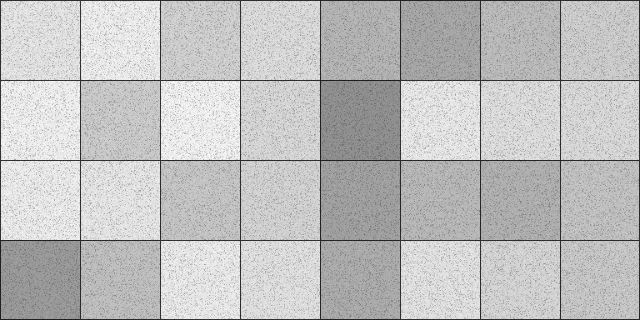
Reproduce this pattern procedurally as a Shadertoy shader.

```glsl
// A wall of square grey stone tiles, eight across and four down, with thin black seams.
// Each tile takes its own tone from a shuffled rank; interpolated cell noise
// adds fine grain and scattered dark pits.

const vec2  TILES      = vec2(8.0, 4.0);  // tiles across and down
const float SEAM_WIDTH = 0.0098;          // in tile widths
const float SEAM_SHADE = 0.0;
const float TONE_DARK  = 0.51;
const float TONE_LIGHT = 0.94;
const float TONE_SKEW  = 0.5;             // below 1 favours light tiles
const float GRAIN_CELLS = 96.0;           // grain cells per tile side
const float GRAIN_DEPTH = 0.12;
const float PIT_SHARE   = 0.16;           // fraction of cells with a pit
const float PIT_DEPTH   = 0.34;

// Integer hash to two values in 0..1
vec2 hash2(ivec2 cell) {
    uint n = uint(cell.x) * 1664525u + uint(cell.y) * 22695477u + 1013904223u;
    n = (n ^ (n >> 16u)) * 0x7feb352du;
    n = (n ^ (n >> 15u)) * 0x846ca68bu;
    n ^= n >> 16u;
    return vec2(n & 0xffffu, n >> 16u) / 65535.0;
}

// Shuffle of 0..31, so that the tones spread evenly over the wall
float tileTone(ivec2 tile) {
    uint k = uint(tile.y * int(TILES.x) + tile.x);
    k = (k * 13u + 7u) & 31u;
    k ^= k >> 2u;
    k = (k * 21u + 3u) & 31u;
    k ^= k >> 3u;
    float rank = (float(k) + 0.5) / 32.0;
    return mix(TONE_DARK, TONE_LIGHT, pow(rank, TONE_SKEW));
}

// Relative brightness change of one grain cell
float cellGrain(ivec2 cell) {
    vec2 h = hash2(cell);
    float pit = step(h.x, PIT_SHARE) * mix(0.4, 1.0, h.x / PIT_SHARE);
    return GRAIN_DEPTH * (h.y - 0.5) - PIT_DEPTH * pit;
}

// Smooth blend of the four nearest cell centres
float grain(vec2 p) {
    p -= 0.5;
    ivec2 c = ivec2(floor(p));
    vec2 f = smoothstep(0.0, 1.0, fract(p));
    float low  = mix(cellGrain(c), cellGrain(c + ivec2(1, 0)), f.x);
    float high = mix(cellGrain(c + ivec2(0, 1)), cellGrain(c + ivec2(1, 1)), f.x);
    return mix(low, high, f.y);
}

// Seams run along the left and top of each tile, closed by an outer frame
float seamCoverage(vec2 p, vec2 pixel) {
    vec2 offset = 0.5 * SEAM_WIDTH * vec2(1.0, -1.0);
    vec2 d = abs(fract(p - offset + 0.5) - 0.5);
    vec2 seam = clamp((0.5 * SEAM_WIDTH - d) / pixel + 0.5, 0.0, 1.0);
    vec2 border = vec2(TILES.x - p.x, p.y);
    vec2 frame = clamp((SEAM_WIDTH - border) / pixel + 0.5, 0.0, 1.0);
    vec2 both = max(seam, frame);
    return max(both.x, both.y);
}

void mainImage(out vec4 fragColor, in vec2 fragCoord) {
    vec2 pixel = TILES / iResolution.xy;
    vec2 p = fragCoord * pixel;

    // Stone, with grain fading where cells shrink below a pixel
    float fade = min(1.0, 1.0 / (GRAIN_CELLS * max(pixel.x, pixel.y)));
    float shade = tileTone(ivec2(floor(p))) * (1.0 + fade * grain(p * GRAIN_CELLS));

    shade = mix(shade, SEAM_SHADE, seamCoverage(p, pixel));
    fragColor = vec4(vec3(clamp(shade, 0.0, 1.0)), 1.0);
}
```
